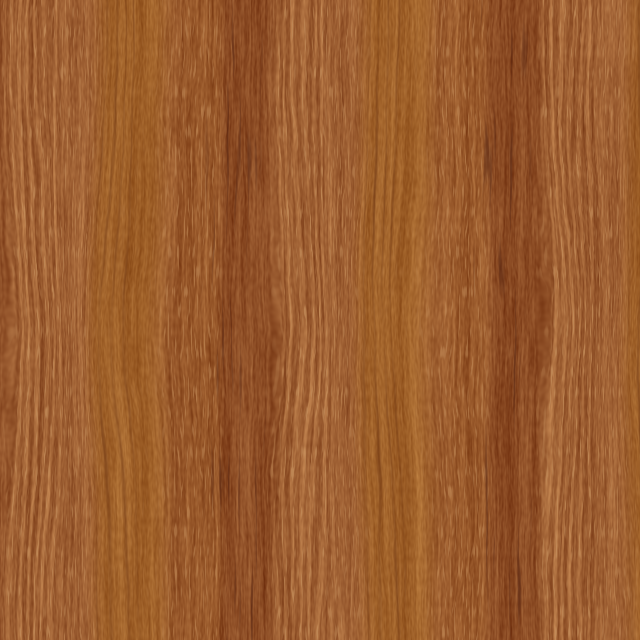
Write a WebGL 1 fragment shader that draws this texture.

```glsl
precision highp float;

uniform vec2 u_resolution;

vec2 gradient(vec2 cell) {
  float angle = 6.2832 * fract(sin(dot(cell, vec2(12.99, 78.23))) * 43758.5);
  return vec2(cos(angle), sin(angle));
}

// Gradient noise, roughly -0.7 to 0.7
float noise(vec2 p) {
  vec2 i = floor(p), f = p - i;
  vec2 s = f * f * f * (f * (f * 6.0 - 15.0) + 10.0);
  vec2 e = vec2(1.0, 0.0);
  float a = dot(gradient(i), f);
  float b = dot(gradient(i + e.xy), f - e.xy);
  float c = dot(gradient(i + e.yx), f - e.yx);
  float d = dot(gradient(i + e.xx), f - e.xx);
  return mix(mix(a, b, s.x), mix(c, d, s.x), s.y);
}

// Soft-edged interval
float band(float from, float to, float blur, float v) {
  return smoothstep(from - blur, from + blur, v) * (1.0 - smoothstep(to - blur, to + blur, v));
}

void main() {
  vec2 p = gl_FragCoord.xy / min(u_resolution.x, u_resolution.y);

  // Repeating boards, bowed at mid height and slightly wavy
  float x = p.x * 2.4;
  float board = floor(x);
  float u = x - board;
  float bow = exp(-pow((p.y - 0.48) / 0.23, 2.0));
  float bend = mix(0.035, -0.04, smoothstep(0.15, 0.4, u));
  bend *= smoothstep(0.0, 0.07, u) * (1.0 - smoothstep(0.5, 0.75, u));
  float wave = 0.018 * noise(vec2(x * 3.0, p.y * 4.0) + 7.3)
             + 0.006 * noise(vec2(x * 18.0, p.y * 14.0) + 31.7);
  u += wave - bend * bow;
  float g = board + u;

  // Zones across a board
  float striped = band(0.025, 0.23, 0.015, u);
  float golden = band(0.37, 0.62, 0.05, u);
  float heart = 1.0 - band(0.02, 0.83, 0.025, u);

  vec3 color = mix(vec3(0.62, 0.375, 0.2), vec3(0.595, 0.345, 0.165), smoothstep(0.55, 0.72, u));
  color = mix(color, vec3(0.625, 0.38, 0.16), golden);
  color = mix(color, vec3(0.545, 0.295, 0.14), heart);

  // Long streaks and fine fibres
  float tone = 0.06 * noise(vec2(g * 16.0, p.y * 0.9) + 3.1);
  tone += 0.075 * noise(vec2(g * 55.0, p.y * 2.5) + 17.9);
  tone += 0.09 * (1.0 - 0.4 * golden) * noise(vec2(g * 120.0, p.y * 14.0) + 41.3);
  tone += 0.06 * noise(vec2(g * 150.0, p.y * 85.0) + 5.7);

  // Growth rings in the striped zone
  float ringPhase = g * 31.0 + 1.3 * noise(vec2(g * 9.0, p.y * 1.8) + 11.0);
  float ring = 0.5 + 0.5 * sin(6.2832 * ringPhase);
  tone += striped * (0.085 * smoothstep(0.35, 0.95, ring) - 0.035);

  // Pale pore flecks, sparse in the golden and dark zones
  float fleck = smoothstep(0.12, 0.45, noise(vec2(g * 140.0, p.y * 32.0) + 63.1));
  float fleckAmount = (1.0 - 0.75 * golden) * (1.0 - 0.75 * heart) * mix(1.0, 0.5 + ring, striped);
  color += vec3(1.0, 1.03, 0.8) * tone;
  color = mix(color, vec3(0.77, 0.56, 0.36), 0.48 * fleck * fleckAmount);

  // Dark lines along the golden zone
  float linePhase = g * 24.0 + 1.2 * noise(vec2(g * 7.0, p.y * 1.5) + 23.0);
  float line = pow(0.5 + 0.5 * sin(6.2832 * linePhase), 7.0);
  line *= band(0.37, 0.52, 0.02, u) * (0.55 + 0.7 * noise(vec2(g * 20.0, p.y * 5.0)));
  color = mix(color, vec3(0.44, 0.22, 0.08), 0.6 * clamp(line, 0.0, 1.0));

  // Dark resin streaks, mostly in the heartwood
  float resin = smoothstep(0.22, 0.55, noise(vec2(g * 65.0, p.y * 6.0) + 91.0));
  resin *= 0.08 + 0.92 * band(0.79, 0.98, 0.04, u);
  color = mix(color, vec3(0.33, 0.14, 0.07), 0.55 * resin);

  gl_FragColor = vec4(color, 1.0);
}
```
